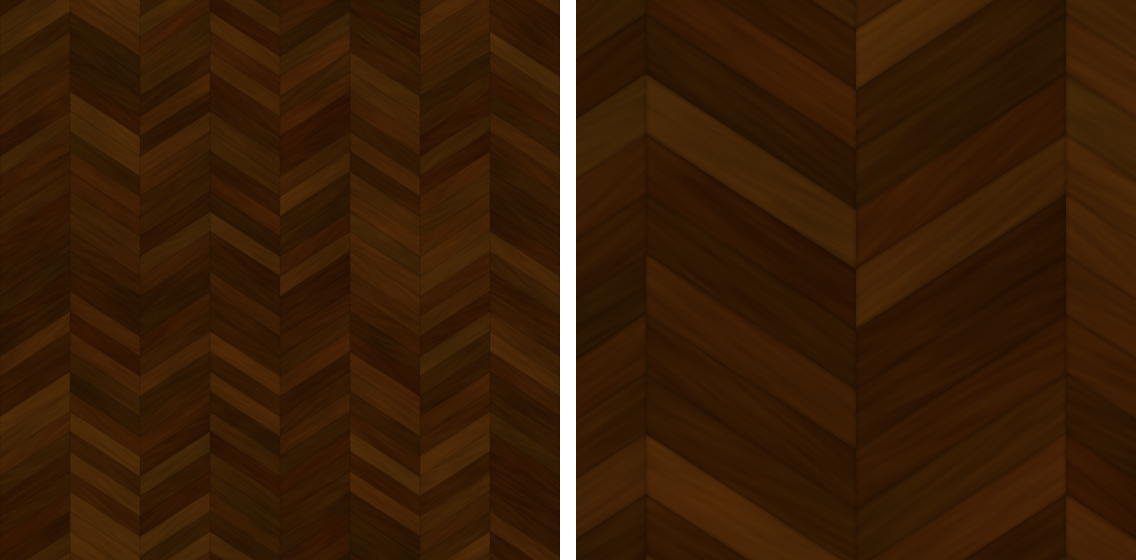
Left: the whole. Right: its middle third, enlarged.
Reproduce this texture procedurally as a Shadertoy shader.

```glsl
// Dark walnut chevron parquet: 8 columns of slanted planks, 28 planks per column.
// A triangle wave shears the rows into chevrons; every plank hashes its own tone,
// hue and end-to-end fade, and stretched value noise gives streaky wood grain.

vec3 hash3(vec2 cell) {
    uvec3 h = uvec3(ivec3(ivec2(cell), 17)) * 1664525u + 1013904223u;
    for (int i = 0; i < 2; i++) {
        h.x += h.y * h.z;
        h.y += h.z * h.x;
        h.z += h.x * h.y;
        h ^= h >> 16u;
    }
    return vec3(h & 0xffffu) / 65535.0;
}

float valueNoise(vec2 p) {
    vec2 cell = floor(p), f = fract(p);
    f = f * f * (3.0 - 2.0 * f);
    float low = mix(hash3(cell).x, hash3(cell + vec2(1, 0)).x, f.x);
    float high = mix(hash3(cell + vec2(0, 1)).x, hash3(cell + vec2(1, 1)).x, f.x);
    return mix(low, high, f.y);
}

vec3 parquet(vec2 uv) {
    // Chevron layout: peaks on odd column joints, valleys on even ones
    float x = uv.x * 8.0;
    float wave = 1.0 - abs(mod(x, 2.0) - 1.0);
    float y = uv.y * 28.0 - 2.26 * wave - 0.175;
    vec2 plank = vec2(mod(floor(x), 8.0), mod(floor(y), 28.0));
    float along = fract(x), across = fract(y);

    // Plank character: mostly dark with a few light boards
    vec3 rnd = hash3(plank);
    vec3 rnd2 = hash3(plank + vec2(50, 90));
    float tone = 0.11 + 0.76 * pow(rnd.x, 1.7);
    tone += (along - 0.5) * (rnd.y - 0.5) * 0.36;

    // Grain: slightly tilted long streaks, fine fibres and soft stains
    vec2 fibre = vec2(along, across + along * (rnd2.x - 0.5) * 1.6);
    vec2 seed = floor(rnd2.yz * 400.0);
    tone += 0.20 * (valueNoise(fibre * vec2(2.5, 4.5) + seed) - 0.5);
    tone += 0.24 * (valueNoise(fibre * vec2(4.0, 11.0) + seed + 31.0) - 0.5);
    tone += 0.14 * (valueNoise(fibre * vec2(9.0, 20.0) + seed + 73.0) - 0.5);
    float stain = valueNoise(uv * 19.0 + 7.0);
    tone += 0.16 * (stain - 0.5);

    // Walnut colours, drifting between reddish and olive brown
    vec3 colour = mix(vec3(0.170, 0.075, 0.006), vec3(0.310, 0.172, 0.031), tone);
    float redness = rnd.z - 0.5 + 0.5 * (stain - 0.5);
    colour += vec3(0.020, -0.014, -0.003) * redness;

    // Faint dark seams between planks and at the column joints
    float seam = min(across, 1.0 - across) * 0.84 / 28.0;
    float joint = min(along, 1.0 - along) / 8.0;
    colour *= 1.0 - 0.16 * (1.0 - smoothstep(0.0, 0.0025, seam));
    colour *= 1.0 - 0.14 * (1.0 - smoothstep(0.0, 0.0025, joint));
    return max(colour, 0.0);
}

void mainImage(out vec4 fragColor, in vec2 fragCoord) {
    // Average a 3 by 3 grid of samples to smooth the plank edges
    vec3 total = vec3(0.0);
    for (int i = 0; i < 9; i++) {
        vec2 offset = (vec2(i % 3, i / 3) - 1.0) * 0.4;
        total += parquet((fragCoord + offset) / iResolution.y);
    }
    fragColor = vec4(total / 9.0, 1.0);
}
```
